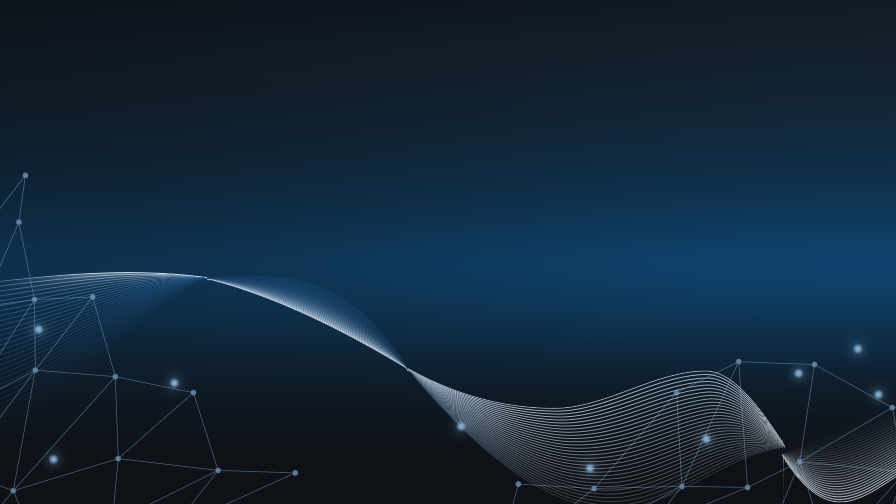
This background is drawn by a Shadertoy shader. Its source:

```glsl
// Dark blue backdrop with a glowing horizon, twisted ribbons of fine strands,
// and a sparse web of nodes. Ribbons fill the gap between two Hermite curves
// with evenly spaced lines; the web joins the points of a jittered cell grid.

const vec3 NIGHT = vec3(0.055, 0.066, 0.082);
const vec3 HORIZON = vec3(0.055, 0.245, 0.400);
const vec3 AZURE = vec3(0.18, 0.43, 0.68);
const vec3 SILVER = vec3(0.86, 0.91, 0.96);
const vec3 WEB = vec3(0.48, 0.63, 0.77);
const float CELL = 0.155;

vec2 hash2(vec2 p) {
    vec2 q = vec2(dot(p, vec2(127.1, 311.7)), dot(p, vec2(269.5, 183.3)));
    return fract(sin(q) * 4375.85);
}

// Hermite curve between two knots, each holding x, y and slope
float span(float x, vec3 a, vec3 b) {
    float len = b.x - a.x;
    float s = clamp((x - a.x) / len, 0.0, 1.0);
    float r = 1.0 - s;
    float ends = mix(a.y, b.y, s * s * (3.0 - 2.0 * s));
    return ends + len * s * r * (a.z * r - b.z * s);
}

float within(float x, float lo, float hi) {
    return step(lo, x) * step(x, hi);
}

// Ribbon between two heights: x = line coverage, y = depth from top, z = inside
vec3 ribbon(float y, float top, float bottom, float count) {
    float px = 1.0 / iResolution.y;
    float t = (top - y) / max(top - bottom, 0.004);
    float rate = max(length(vec2(dFdx(t), dFdy(t))) / px, 0.001);
    float dist = abs(fract(t * count + 0.5) - 0.5) / (count * rate);
    float line = clamp((0.0009 + 0.5 * px - dist) / px, 0.0, 1.0);
    float inside = clamp(0.5 + (min(t, 1.0 - t) / rate + 0.0009) / px, 0.0, 1.0);
    return vec3(line * inside, clamp(t, 0.0, 1.0), inside);
}

vec3 backdrop(vec2 p) {
    float d = p.y - 0.470 - 0.008 * p.x;
    float above = exp(-(sqrt(d * d + 0.0016) - 0.04) / 0.255);
    float below = exp(-d * d / 0.046);
    float glow = d > 0.0 ? above : below;
    glow *= mix(0.68, 1.06, smoothstep(0.0, 1.7, p.x));
    vec3 base = NIGHT + 0.014 * p.x * smoothstep(0.4, 0.8, p.y);
    base -= 0.012 * smoothstep(0.9, 1.0, p.y);
    return mix(base, HORIZON, glow);
}

float segment(vec2 p, vec2 a, vec2 b) {
    vec2 ab = b - a;
    return length(p - a - ab * clamp(dot(p - a, ab) / dot(ab, ab), 0.0, 1.0));
}

vec2 node(vec2 id) {
    return (id + 0.5 + 0.66 * (hash2(id) - 0.5)) * CELL;
}

// Nodes live in the lower left and lower right corners
float present(vec2 n) {
    float left = step(n.y, 0.71 - 0.98 * n.x);
    float right = step(0.97, n.x) * step(n.y, 0.23 + 0.17 * (n.x - 0.95));
    return max(left, right);
}

float web(vec2 p) {
    float px = 1.0 / iResolution.y;
    vec2 home = floor(p / CELL);
    float light = 0.0;
    for (int j = -2; j <= 1; j++)
    for (int i = -2; i <= 1; i++) {
        vec2 id = home + vec2(i, j);
        vec2 a = node(id);
        float here = present(a);
        light = max(light, here * 0.75 * smoothstep(0.0055 + px, 0.0055 - px, length(p - a)));
        for (int k = 1; k <= 3; k++) {
            vec2 next = id + vec2(k & 1, k >> 1);
            vec2 b = node(next);
            float kept = step(0.1, hash2(id + 7.0 * float(k)).x);
            float line = clamp((0.0007 + 0.5 * px - segment(p, a, b)) / px, 0.0, 1.0);
            light = max(light, 0.55 * line * here * present(b) * kept);
        }
    }
    return light;
}

float orb(vec2 p, vec2 centre) {
    float d = length(p - centre);
    return 0.7 * smoothstep(0.012, 0.002, d) + 0.2 * exp(-d * d / 0.0003);
}

void mainImage(out vec4 fragColor, in vec2 fragCoord) {
    vec2 p = fragCoord / iResolution.y;
    float x = p.x;
    vec3 col = backdrop(p);

    // Left fan
    vec3 r = ribbon(p.y, span(x, vec3(0.0, 0.442, 0.11), vec3(0.41, 0.449, -0.14)),
                    span(x, vec3(0.0, 0.13, 0.55), vec3(0.41, 0.449, 0.5)), 32.0);
    float crest = exp(-r.y * 9.0) * smoothstep(-0.1, 0.22, x);
    float fan = within(x, 0.0, 0.41);
    col = mix(col, mix(AZURE, SILVER, crest), fan * r.x * max(0.7 * (1.0 - r.y), crest));
    col = mix(col, SILVER, fan * r.z * 0.45 * crest * crest);

    // Descending fold, brightest along its lower edge
    r = ribbon(p.y, span(x, vec3(0.405, 0.449, 0.0), vec3(0.81, 0.268, -1.6)),
               span(x, vec3(0.405, 0.449, -0.25), vec3(0.81, 0.268, -0.6)), 30.0);
    float rim = r.y * r.y;
    col = mix(col, mix(AZURE, SILVER, rim), within(x, 0.41, 0.81) * (0.5 * r.x + 0.45 * r.z) * mix(0.18, 1.0, rim));

    // Wide wave
    vec3 dip = vec3(1.1, 0.19, 0.0), hill = vec3(1.4, 0.264, 0.0);
    vec3 pinch = vec3(1.558, 0.113, -1.6), trough = vec3(1.22, -0.01, 0.0);
    float top = x < dip.x ? span(x, vec3(0.81, 0.268, -0.55), dip)
              : x < hill.x ? span(x, dip, hill) : span(x, hill, pinch);
    float bottom = x < trough.x ? span(x, vec3(0.81, 0.268, -1.2), trough)
                 : span(x, trough, vec3(pinch.xy, 0.1));
    r = ribbon(p.y, top, bottom, 30.0);
    float wave = within(x, 0.81, pinch.x);
    col = mix(col, AZURE, 0.25 * r.z * wave * smoothstep(1.08, 0.84, x));
    col = mix(col, SILVER, r.x * wave * mix(0.8, 0.2, r.y));

    // Right cup
    vec3 cup = vec3(1.667, 0.004, 0.0);
    bottom = x < cup.x ? span(x, vec3(1.551, 0.1, -1.7), cup) : span(x, cup, vec3(1.8, 0.068, 0.6));
    r = ribbon(p.y, span(x, vec3(1.551, 0.1, 0.6), vec3(1.8, 0.21, 0.35)), bottom, 30.0);
    col = mix(col, SILVER, step(1.551, x) * (0.8 * r.x + 0.08 * r.z) * r.y * sqrt(r.y));

    // Web and soft orbs
    col = mix(col, WEB, web(p));
    float orbs = 0.0;
    for (int i = 0; i < 6; i++) {
        float n = float(i), turn = 2.2 - 2.1 * n;
        orbs += orb(p, vec2(0.915 + 0.828 * sin(n * 0.314), 0.19 - 0.12 * cos(1.15 * (n - 1.1))));
        if (i < 3) orbs += orb(p, vec2(0.177, 0.225) + vec2(0.17, 0.15) * vec2(cos(turn), sin(turn)));
    }
    col = mix(col, vec3(0.55, 0.73, 0.88), min(orbs, 0.9));
    fragColor = vec4(col, 1.0);
}
```
